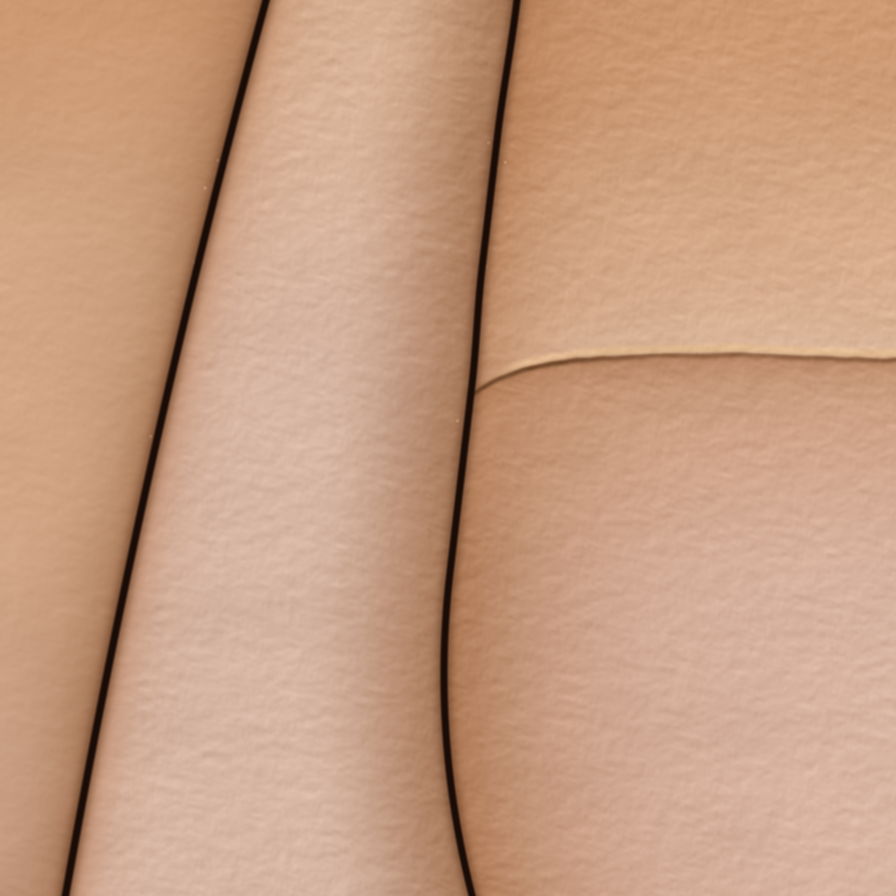
Reproduce this texture procedurally as a WebGL 1 fragment shader.

```glsl
precision highp float;
// Soft tan leather upholstery: three padded panels, two dark seams and a folded crease.
uniform vec2 u_resolution;

float hash(vec2 p) {
  vec3 q = fract(vec3(p.xyx) * 0.1031);
  q += dot(q, q.yzx + 33.33);
  return fract((q.x + q.y) * q.z);
}

float noise(vec2 p) {
  vec2 i = floor(p), f = fract(p);
  f = f * f * (3.0 - 2.0 * f);
  return mix(mix(hash(i), hash(i + vec2(1, 0)), f.x),
             mix(hash(i + vec2(0, 1)), hash(i + vec2(1, 1)), f.x), f.y);
}

// Pebbled surface height, stretched slightly across the hide
float grain(vec2 p) {
  vec2 q = mat2(0.97, 0.24, -0.24, 0.97) * p;
  q += 0.008 * noise(p * 24.0);
  return 0.55 * noise(q * vec2(58, 100)) + 0.3 * noise(q * vec2(125, 170) + 9.0)
       + 0.15 * noise(q * 260.0 + 31.0);
}

// Horizontal positions of the two seams at height y
float leftSeam(float y) {
  return 0.073 + 0.176 * y + 0.048 * y * y;
}

float rightSeam(float y) {
  float bend = max(0.0, 1.0 - y / 0.36);
  float bow = smoothstep(0.57, 0.7, y) * (1.0 - smoothstep(0.85, 1.0, y));
  return 0.46 + 0.117 * y + 0.067 * bend * bend - 0.004 * bow;
}

// Height of the crease across the right panel
float creaseHeight(float x) {
  return 0.606 - 0.042 * exp(-max(x - 0.531, 0.0) / 0.06) - 0.006 * smoothstep(0.8, 1.0, x);
}

vec3 leftPanel(vec2 p, float d) {
  vec3 c = mix(vec3(0.79, 0.63, 0.53), vec3(0.83, 0.66, 0.53), smoothstep(0.0, 0.55, p.y));
  c = mix(c, vec3(0.80, 0.60, 0.45), smoothstep(0.65, 1.0, p.y));
  return mix(c, vec3(0.60, 0.40, 0.26), 0.8 * exp(-d / 0.045));
}

vec3 middlePanel(vec2 p, float fromLeft, float fromRight) {
  vec3 c = mix(vec3(0.84, 0.71, 0.64), vec3(0.85, 0.70, 0.59), smoothstep(0.5, 1.0, p.y));
  c = mix(c, vec3(0.74, 0.51, 0.36), 0.85 * exp(-fromLeft / 0.028));
  float shade = 1.0 - smoothstep(-0.03, 0.17, fromRight);
  return mix(c, vec3(0.62, 0.42, 0.28), 0.85 * shade);
}

vec3 upperPanel(vec2 p, float d, float e) {
  vec3 c = mix(vec3(0.85, 0.69, 0.57), vec3(0.80, 0.60, 0.45), smoothstep(0.02, 0.38, e));
  c = mix(c, vec3(0.68, 0.45, 0.29), 0.7 * exp(-d / 0.07));
  float open = smoothstep(0.02, 0.11, d);
  c = mix(c, vec3(0.86, 0.73, 0.64), 0.6 * open * exp(-max(e, 0.0) / 0.03));
  float lip = smoothstep(-0.002, 0.003, e) * (1.0 - smoothstep(0.006, 0.014, e));
  return mix(c, vec3(0.90, 0.74, 0.57), lip * smoothstep(0.015, 0.06, d) * 0.8);
}

vec3 lowerPanel(vec2 p, float d, float e) {
  float away = 1.0 - exp(-d / 0.13);
  vec3 c = mix(vec3(0.68, 0.46, 0.31), vec3(0.85, 0.71, 0.64), away);
  c = mix(c, vec3(0.79, 0.59, 0.45), 0.55 * smoothstep(0.3, 0.58, p.y));
  return mix(c, vec3(0.67, 0.45, 0.30), 0.65 * exp(min(e, 0.0) / 0.028));
}

// Dark stitched groove with a brown rolled edge
vec3 groove(vec3 c, float d, float width) {
  float a = abs(d);
  c = mix(c, vec3(0.36, 0.21, 0.12), 0.65 * exp(-a * a / (width * width * 4.0)));
  return mix(c, vec3(0.10, 0.045, 0.025), 1.0 - smoothstep(width * 0.4, width * 1.3, a));
}

void main() {
  vec2 p = gl_FragCoord.xy / u_resolution;
  float dl = (p.x - leftSeam(p.y)) * 0.975;
  float dr = p.x - rightSeam(p.y);
  float e = p.y - creaseHeight(p.x) + 0.0015 * (noise(p * 70.0) - 0.5);

  // Panels, joined under the seams
  vec3 right = mix(lowerPanel(p, max(dr, 0.0), e), upperPanel(p, max(dr, 0.0), e),
                   smoothstep(-0.002, 0.002, e));
  float fold = exp(-pow((e + 0.002) / 0.0035, 2.0));
  right = mix(right, vec3(0.40, 0.25, 0.14), fold * mix(0.85, 0.5, smoothstep(0.6, 0.75, p.x)));
  vec3 color = mix(leftPanel(p, max(-dl, 0.0)), middlePanel(p, max(dl, 0.0), max(-dr, 0.0)),
                   smoothstep(-0.002, 0.002, dl));
  color = mix(color, right, smoothstep(-0.002, 0.002, dr));

  // Leather relief lit from the upper left, plus faint mottling
  float relief = grain(p) - grain(p + vec2(-0.0025, 0.004));
  float strength = mix(0.05, 0.10, smoothstep(0.0, 0.05, dl));
  color += relief * strength * vec3(0.9, 1.0, 1.05);
  color += 0.022 * (noise(p * vec2(11, 16)) - 0.5);

  // Pale dust specks scattered beside the seams
  for (int i = 0; i < 10; i++) {
    float k = float(i);
    float y = 0.5 + 0.4 * hash(vec2(k, 4.7));
    float side = mod(k, 2.0);
    float x = mix(leftSeam(y), rightSeam(y), side) + 0.03 * (hash(vec2(k, 8.3)) - 0.5);
    float speck = 1.0 - smoothstep(0.0008, 0.003, length(p - vec2(x, y)));
    color = mix(color, vec3(0.88, 0.70, 0.52), 0.55 * speck);
  }

  color = groove(color, dl, 0.0048);
  color = groove(color, dr, 0.0046);
  gl_FragColor = vec4(clamp(color, 0.0, 1.0), 1.0);
}
```
